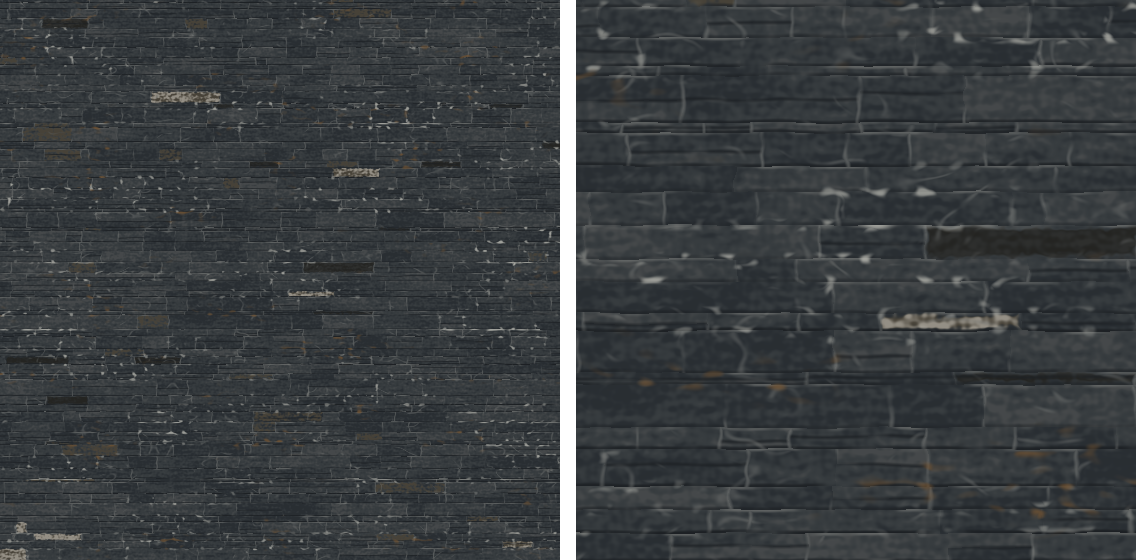
Left: the whole. Right: its middle third, enlarged.
Reproduce this texture procedurally as a WebGL 2 fragment shader.

```glsl
#version 300 es
precision highp float;
// Dry-stacked dark slate wall: thin courses of uneven height, each cut into stones
// of uneven length. Seams are jittered cells; gradient noise adds streaks, broken
// mortar, veins, chips and rust, and a hash picks the few brown, black or pale stones.
uniform vec2 u_resolution;
out vec4 outColor;

const float COURSES = 60.0;             // courses up the canvas
const vec2 STONES = vec2(8.0, 20.0);    // fewest and most stones per course
const float JITTER = 0.8;               // unevenness of the seams, below 1
const float SEAM = 0.0013;              // half width of a seam
const float SOFTNESS = 0.0010;          // blur of the seams
const float SPLIT_SHARE = 0.3;          // stones split into two thin layers
const float BROWN_SHARE = 0.022;
const float BLACK_SHARE = 0.012;
const float PALE_SHARE = 0.006;
const vec3 SLATE_DARK = vec3(0.160, 0.180, 0.198);
const vec3 SLATE_MID = vec3(0.215, 0.235, 0.247);
const vec3 SLATE_LIGHT = vec3(0.272, 0.284, 0.290);
const vec3 SHADOW = vec3(0.110, 0.124, 0.138);
const vec3 MORTAR = vec3(0.42, 0.43, 0.425);
const vec3 CHIP = vec3(0.72, 0.72, 0.69);
const vec3 BROWN = vec3(0.28, 0.26, 0.22);
const vec3 BLACK = vec3(0.14, 0.14, 0.13);
const vec3 PALE = vec3(0.58, 0.56, 0.52);
const vec3 RUST = vec3(0.45, 0.33, 0.20);

float hash(vec2 p) {
  vec3 q = fract(p.xyx * vec3(0.1031, 0.1030, 0.0973));
  q += dot(q, q.yzx + 33.33);
  return fract((q.x + q.y) * q.z);
}

vec2 gradient(vec2 cell) {
  float angle = 6.28318 * hash(cell + 17.0);
  return vec2(cos(angle), sin(angle));
}

// Gradient noise, roughly -0.7 to 0.7
float noise(vec2 p) {
  vec2 i = floor(p), f = p - i;
  vec2 u = f * f * f * (f * (f * 6.0 - 15.0) + 10.0);
  vec2 e = vec2(1.0, 0.0);
  float low = mix(dot(gradient(i), f), dot(gradient(i + e), f - e), u.x);
  float high = mix(dot(gradient(i + e.yx), f - e.yx), dot(gradient(i + 1.0), f - 1.0), u.x);
  return mix(low, high, u.y);
}

float seamAt(float i, float seed) {
  return i + JITTER * (hash(vec2(i, seed)) - 0.5);
}

// Jittered 1D cell: index, distance to its start, distance to its end
vec3 unevenCell(float x, float seed) {
  float i = floor(x);
  if (x < seamAt(i, seed)) i -= 1.0;
  else if (x >= seamAt(i + 1.0, seed)) i += 1.0;
  return vec3(i, x - seamAt(i, seed), seamAt(i + 1.0, seed) - x);
}

float line(float distance, float halfWidth) {
  float blur = max(SOFTNESS, 0.5 / u_resolution.y);
  return 1.0 - smoothstep(halfWidth - blur, halfWidth + blur, distance);
}

void main() {
  vec2 p = gl_FragCoord.xy / u_resolution.y;

  // Courses and stones, with slightly wavering seams
  vec2 q = p + vec2(0.003, 0.0014) * vec2(noise(p * 90.0), noise(p * vec2(34.0, 50.0) + 9.0));
  vec3 course = unevenCell(q.y * COURSES, 3.0);
  float count = mix(STONES.x, STONES.y, hash(vec2(course.x, 51.0)));
  vec3 stone = unevenCell(q.x * count + 7.0 * hash(vec2(course.x, 77.0)), course.x + 101.0);
  vec2 id = vec2(stone.x, course.x);
  vec2 bed = course.yz / COURSES;
  float endGap = min(stone.y, stone.z) / count;
  float gap = min(min(bed.x, bed.y), endGap);

  // Split stones have a layer boundary inside the course
  float split = step(hash(id + 211.0), SPLIT_SHARE);
  float layerLine = course.y - mix(0.35, 0.65, hash(id + 5.0)) * (course.y + course.z);
  float layer = split * step(0.0, layerLine);

  // Slate face: tone per stone, broad patches, long streaks and fine grain
  float grain = noise(p * vec2(90.0, 210.0)) + 0.9 * noise(p * vec2(215.0, 240.0) + 40.0);
  float streaks = noise(p * vec2(16.0, 190.0) + 7.0);
  float patches = noise(p * vec2(18.0, 40.0) + 13.0);
  float tone = 0.43 + 0.55 * (hash(id + 31.0 + 9.0 * layer) - 0.5) + 0.25 * patches
             + 0.2 * noise(p * vec2(4.0, 7.0) + 3.0) + 0.3 * streaks + 0.42 * grain;
  vec3 color = mix(SLATE_DARK, SLATE_MID, smoothstep(0.0, 0.55, tone));
  color = mix(color, SLATE_LIGHT, smoothstep(0.5, 0.95, tone));

  // Rare stones, mottled and broken at the rim
  float kind = hash(id * 1.37 + 523.0);
  float mottle = smoothstep(-0.6, 0.5, grain + patches);
  float body = smoothstep(0.0, 0.003, gap + 0.003 * grain);
  if (kind < PALE_SHARE) color = mix(color, mix(BROWN, PALE, mottle), body);
  else if (kind < PALE_SHARE + BLACK_SHARE) color = mix(color, BLACK, body * (1.0 - 0.3 * mottle));
  else if (kind < PALE_SHARE + BLACK_SHARE + BROWN_SHARE) color = mix(color, BROWN, body * mottle);

  // Shadowed beds, broken along their length
  float gate = noise(p * vec2(17.0, 38.0) + 29.0) + 0.8 * noise(p * vec2(48.0, 85.0) + 61.0);
  float shadow = line(bed.x, 1.2 * SEAM) * mix(0.35, 1.0, hash(vec2(course.x, 19.0)));
  shadow = max(shadow, 0.7 * split * line(abs(layerLine) / COURSES, 0.7 * SEAM));
  color = mix(color, SHADOW, shadow * smoothstep(-0.8, 0.0, gate));

  // Thin mortar and wandering veins that come and go
  float mortar = line(bed.y, SEAM) * smoothstep(-0.1, 0.5, gate) * 0.75;
  mortar = max(mortar, line(endGap, 0.8 * SEAM) * smoothstep(-0.5, 0.35, gate) * 0.6);
  float vein = 1.0 - smoothstep(0.0, 0.08, abs(noise(p * vec2(30.0, 42.0) + 151.0)));
  mortar = max(mortar, 0.45 * vein * smoothstep(0.12, 0.5, gate));
  color = mix(color, MORTAR, mortar);

  // Clustered chips and rust hug the seams; a few courses carry pale dashes
  float nearSeam = 1.0 - smoothstep(0.001, 0.005, gap);
  float cluster = smoothstep(-0.2, 0.4, noise(p * vec2(5.0, 13.0) + 23.0));
  float chips = smoothstep(0.14, 0.5, noise(p * vec2(90.0, 135.0) + 83.0)) * nearSeam * cluster;
  float dashed = step(0.86, hash(vec2(course.x, 307.0))) * line(bed.y, 1.8 * SEAM);
  chips = max(chips, dashed * cluster * smoothstep(-0.1, 0.35, noise(p * vec2(42.0, 60.0) + 5.0)));
  color = mix(color, CHIP, 0.8 * chips);
  float rust = smoothstep(0.15, 0.5, noise(p * vec2(60.0, 125.0) + 131.0))
             * smoothstep(0.12, 0.45, noise(p * vec2(9.0, 17.0) + 171.0));
  color = mix(color, RUST, 0.8 * rust * mix(0.3, 1.0, nearSeam));

  outColor = vec4(color, 1.0);
}
```
